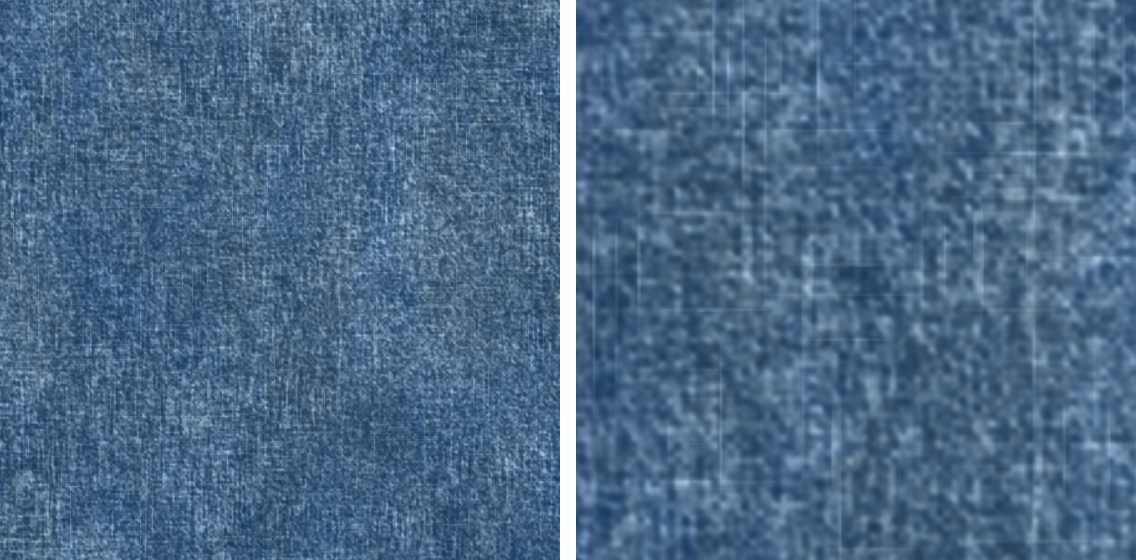
Left, the full canvas; right, a detail of the centre.
Write a three.js fragment shader that draws this texture.

```glsl
varying vec2 vUv;

#define DENIM_BLUE vec3(0.278, 0.399, 0.520)
#define LIGHT_AXIS vec3(1.0, 1.0, 0.97)
#define INDIGO_SHIFT vec3(-0.030, -0.008, 0.028)
#define THREADS 225.0
#define GRAIN 0.092
#define WARP 0.066
#define WEFT 0.056
#define SLUB 0.13
#define FADE 0.085
#define HIGHLIGHT_SKEW 1.5

float hash(vec2 cell) {
  vec3 q = fract(vec3(cell.xyx) * 0.1031);
  q += dot(q, q.yzx + 33.33);
  return fract((q.x + q.y) * q.z);
}

// Smooth value noise from -1 to 1; the seed separates the layers
float noise(vec2 p, float seed) {
  p += seed * vec2(17.3, 41.7);
  vec2 cell = floor(p);
  vec2 f = fract(p);
  f = f * f * (3.0 - 2.0 * f);
  float low = mix(hash(cell), hash(cell + vec2(1.0, 0.0)), f.x);
  float high = mix(hash(cell + vec2(0.0, 1.0)), hash(cell + vec2(1.0, 1.0)), f.x);
  return 2.0 * mix(low, high, f.y) - 1.0;
}

// Soft worn patches in several sizes
float wornPatches(vec2 p, float seed) {
  float sum = 0.0;
  float weight = 0.45;
  for (int i = 0; i < 4; i++) {
    sum += weight * noise(p, seed + float(i));
    p = mat2(0.8, 0.6, -0.6, 0.8) * p * 2.2;
    weight *= 0.68;
  }
  return sum;
}

// Rare long bright yarns, uneven along their length
float slub(vec2 p, float seed) {
  float yarn = smoothstep(0.55, 0.95, noise(p, seed));
  return yarn * (0.75 + 0.5 * noise(p * vec2(1.0, 9.0), seed + 1.0));
}

void main() {
  vec2 p = vUv;
  vec2 across = p.yx;

  // Fine grain: one layer on the weave, one along the slanted twill
  vec2 twill = mat2(0.77, -0.64, 0.64, 0.77) * p;
  float grain = noise(p * THREADS, 1.0)
              + noise(twill * THREADS * vec2(0.95, 0.6), 2.0);

  // Threads both ways, clearer in some places than in others
  float warp = noise(p * vec2(THREADS * 1.05, 34.0), 3.0);
  float weft = noise(across * vec2(THREADS * 1.05, 30.0), 4.0);
  float warpClarity = 1.0 + 0.7 * noise(p * 9.0, 5.0);
  float weftClarity = 1.0 + 0.7 * noise(p * 8.0, 6.0);

  float light = GRAIN * grain
              + WARP * warp * warpClarity
              + WEFT * weft * weftClarity
              + FADE * wornPatches(p * vec2(6.0, 5.0), 7.0);

  // Lift the highlights, then lay the bright yarns on top
  light += HIGHLIGHT_SKEW * (light * light - 0.0048);
  light += SLUB * slub(p * vec2(THREADS, 9.0), 12.0);
  light += 0.6 * SLUB * slub(across * vec2(THREADS, 11.0), 15.0);

  // Uneven dye: bluer streaks and slightly greyer ones
  float dye = wornPatches(p * vec2(11.0, 5.0), 18.0)
            + 0.35 * noise(p * THREADS * 0.5, 23.0);

  vec3 color = DENIM_BLUE + LIGHT_AXIS * max(light, -0.22) + INDIGO_SHIFT * dye;
  gl_FragColor = vec4(clamp(color, 0.0, 1.0), 1.0);
}
```
